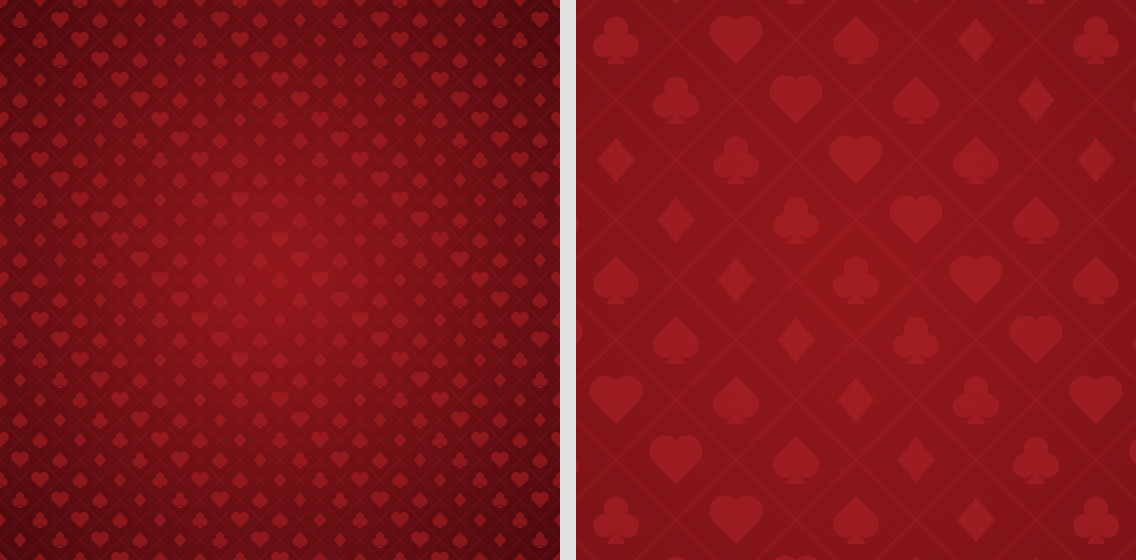
Left, the full canvas; right, a detail of the centre.
Give the GLSL for this pattern, as a Shadertoy shader.

```glsl
const float REPEATS = 14.0;
const float TAU = 6.2831853;

float dot2(vec2 v) { return dot(v, v); }

// Heart with its tip at the origin, about 1.2 wide and 1.1 tall
float heartUnit(vec2 p) {
    p.x = abs(p.x);
    if (p.x + p.y > 1.0) return length(p - vec2(0.25, 0.75)) - 0.35355;
    float nearest = min(dot2(p - vec2(0.0, 1.0)), dot2(p - 0.5 * max(p.x + p.y, 0.0)));
    return sqrt(nearest) * sign(p.x - p.y);
}

float heart(vec2 p, float tipY, float size) {
    return heartUnit(vec2(p.x, p.y - tipY) / size) * size;
}

// Short foot that flares towards the bottom
float stem(vec2 p) {
    float halfWidth = 0.02 + 0.055 * (1.0 - smoothstep(-0.2, -0.11, p.y));
    return max(abs(p.x) - halfWidth, abs(p.y + 0.12) - 0.08);
}

float spade(vec2 p) {
    return min(heart(vec2(p.x, -p.y), -0.2, 0.315), stem(p));
}

float club(vec2 p) {
    float top = length(p - vec2(0.0, 0.095)) - 0.1;
    float sides = length(vec2(abs(p.x) - 0.095, p.y + 0.05)) - 0.097;
    float core = length(p) - 0.05;
    return min(min(top, sides), min(core, stem(p)));
}

float diamond(vec2 p, vec2 halfSize) {
    vec2 q = abs(p) / halfSize;
    return (q.x + q.y - 1.0) / length(1.0 / halfSize);
}

float suit(vec2 p, float kind) {
    if (kind < 0.5) return club(p);
    if (kind < 1.5) return heart(p, -0.2, 0.365);
    if (kind < 2.5) return spade(p);
    return diamond(p, vec2(0.155, 0.19));
}

float coverage(float d, float pixel) {
    return clamp(0.5 - d / pixel, 0.0, 1.0);
}

// Radial falloff that flattens at the borders so that it wraps smoothly
float vignette(vec2 uv) {
    vec2 q = abs(uv - 0.5);
    vec2 edge = max(q - 0.4, 0.0);
    q -= 5.0 * edge * edge;
    return pow(length(q) / 0.64, 1.2);
}

// Faint cloth grain from layered sines with whole periods
float weave(vec2 uv) {
    vec2 a = TAU * uv;
    return 0.6 * sin(128.0 * a.x) * sin(128.0 * a.y)
         + 0.4 * sin(61.0 * a.x + 83.0 * a.y) * sin(97.0 * a.x - 47.0 * a.y);
}

void mainImage(out vec4 fragColor, in vec2 fragCoord) {
    vec2 uv = fragCoord / iResolution.xy;
    vec2 grid = uv * REPEATS;
    float pixel = REPEATS / min(iResolution.x, iResolution.y);

    // Diagonal lattice: one suit at the middle of each lozenge
    vec2 diag = vec2(grid.x + grid.y, grid.x - grid.y);
    vec2 cell = floor(diag + 0.5);
    vec2 center = 0.5 * vec2(cell.x + cell.y, cell.x - cell.y);

    // Suits follow the diagonals; wrapped centers agree across borders
    vec2 wrapped = mod(center + 0.25, REPEATS) - 0.25;
    float kind = mod(floor(wrapped.x + wrapped.y + 2.5), 4.0);
    float suitMask = coverage(suit(grid - center, kind), pixel);

    // Thin crossing lines
    vec2 lineDist = abs(fract(diag) - 0.5) * 0.70711;
    float lineMask = coverage(min(lineDist.x, lineDist.y) - 0.01, pixel);

    // Red cloth, lighter in the middle
    float shade = vignette(uv);
    vec3 cloth = mix(vec3(0.575, 0.09, 0.108), vec3(0.31, 0.038, 0.058), shade);
    vec3 print = mix(vec3(0.635, 0.115, 0.135), vec3(0.51, 0.085, 0.1), shade);

    vec3 color = mix(cloth, print, 0.55 * lineMask);
    color = mix(color, print, suitMask);
    color *= 1.0 + 0.012 * weave(uv);
    fragColor = vec4(color, 1.0);
}
```
